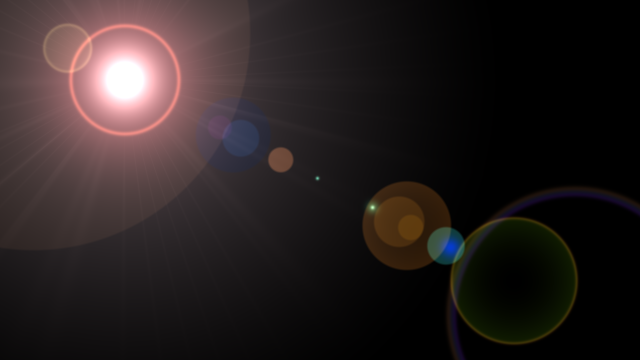
A Shadertoy shader for this background:

```glsl
// A lens flare: a hot pink-white sun at upper left with a chain of ghosts falling to
// the lower right. Everything is additive light: radial falloffs for glows, soft
// distance-based discs and rings for ghosts, and layered sines in angle for rays.

// Filled disc with a smooth rim
float disc(vec2 p, vec2 center, float radius) {
    float soft = max(0.004, 1.0 / iResolution.y);
    return 1.0 - smoothstep(-soft, soft, length(p - center) - radius);
}

// Bell-shaped light around a distance of zero
float bell(float dist, float width) {
    return exp(-dist * dist / (width * width));
}

float ring(vec2 p, vec2 center, float radius, float width) {
    return bell(length(p - center) - radius, width);
}

// Thin uneven streaks; whole-number frequencies keep the circle seamless
float rays(float angle) {
    float broad = sin(angle * 7.0 + 2.0 * sin(angle * 3.0 + 1.0));
    float fine = sin(angle * 19.0 + 3.0 * sin(angle * 5.0));
    return pow(abs(broad), 30.0) + 0.7 * pow(abs(fine), 40.0);
}

// Sun, its halo and the wide veil of grey light
vec3 sunLight(vec2 p) {
    vec2 sun = vec2(0.347, 0.778);
    vec2 away = p - sun;
    float d = length(away);
    float veil = pow(max(0.0, 1.0 - d / 1.06), 1.5);
    vec3 light = vec3(0.39, 0.345, 0.365) * veil;
    light += vec3(0.45, 0.19, 0.21) * bell(d, 0.2);
    light += vec3(0.62, 0.65, 0.65) * bell(d, 0.077);
    light += vec3(0.3) * bell(d, 0.035);
    light += vec3(0.3, 0.12, 0.08) * ring(p, sun, 0.150, 0.006);
    light += vec3(0.035, 0.028, 0.028) * rays(atan(away.y, away.x))
           * veil * smoothstep(0.1, 0.3, d);
    return light;
}

// Ghosts close to the sun
vec3 nearGhosts(vec2 p) {
    vec3 light = vec3(0.055, 0.035, 0.022) * disc(p, vec2(0.093, 0.907), 0.602);
    vec2 small = vec2(0.188, 0.866);
    light += vec3(0.06, 0.06, 0.03) * disc(p, small, 0.068);
    light += vec3(0.09, 0.08, 0.04) * ring(p, small, 0.065, 0.005);
    light += vec3(-0.025, 0.0, 0.045) * disc(p, vec2(0.648, 0.625), 0.104);
    light += vec3(0.01, 0.045, 0.09) * disc(p, vec2(0.669, 0.616), 0.051);
    light += vec3(0.045, 0.005, 0.045) * disc(p, vec2(0.611, 0.646), 0.033);
    light += vec3(0.27, 0.15, 0.08) * disc(p, vec2(0.780, 0.556), 0.0345);
    return light;
}

// Amber, teal and blue ghosts, with two green sparks
vec3 middleGhosts(vec2 p) {
    vec2 amber = vec2(1.130, 0.373);
    float swell = 0.75 + 0.35 * pow(length(p - amber) / 0.123, 2.0);
    vec3 light = vec3(0.18, 0.10, 0.025) * swell * disc(p, amber, 0.123);
    light += vec3(0.12, 0.075, 0.015) * disc(p, vec2(1.109, 0.384), 0.070);
    light += vec3(0.09, 0.06, 0.0) * disc(p, vec2(1.141, 0.368), 0.035);
    light += vec3(0.06, 0.23, 0.21) * disc(p, vec2(1.239, 0.317), 0.052);
    float blue = bell(length(p - vec2(1.252, 0.3125)), 0.025);
    light += vec3(-0.04, 0.0, 0.6) * blue * disc(p, vec2(1.239, 0.317), 0.052);

    float spark = length(p - vec2(0.882, 0.5046));
    light += vec3(0.3, 0.65, 0.52) * bell(spark, 0.0048);
    spark = length(p - vec2(1.035, 0.4236));
    light += vec3(0.13, 0.33, 0.22) * bell(spark, 0.016);
    light += vec3(0.4, 0.5, 0.45) * bell(spark, 0.0055);
    return light;
}

// Hollow green disc and the large rainbow arc
vec3 farGhosts(vec2 p) {
    vec2 green = vec2(1.428, 0.220);
    float r = length(p - green) / 0.176;
    vec3 light = vec3(0.065, 0.115, 0.005) * r * r * disc(p, green, 0.176);
    light += vec3(0.17, 0.09, 0.02) * ring(p, green, 0.174, 0.005);

    vec2 arc = vec2(1.597, 0.125);
    light += vec3(0.11, 0.065, 0.035) * ring(p, arc, 0.351, 0.008);
    light += vec3(0.025, 0.04, 0.08) * ring(p, arc, 0.342, 0.007);
    light += vec3(0.07, 0.02, 0.13) * ring(p, arc, 0.334, 0.007);
    return light;
}

void mainImage(out vec4 fragColor, in vec2 fragCoord) {
    vec2 p = fragCoord / iResolution.y;
    vec3 light = sunLight(p) + nearGhosts(p) + middleGhosts(p) + farGhosts(p);
    fragColor = vec4(clamp(light, 0.0, 1.0), 1.0);
}
```
